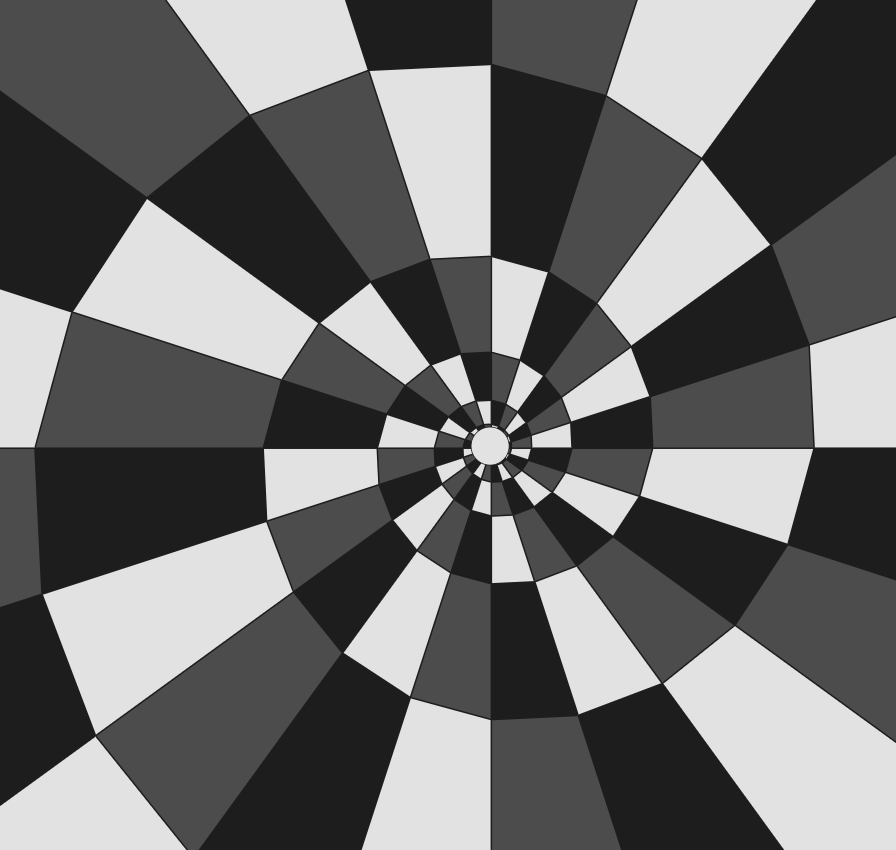
A WebGL 1 fragment shader for this background:

```glsl
precision highp float;
// Draws a three-tone spiral of straight-edged cells winding into a pale central disc.

uniform vec2 u_resolution;

const float TAU = 6.2831853;
const float SECTORS = 20.0;
const vec2 CENTER = vec2(0.5484, 0.4727);       // fraction of the canvas
const float SPIRAL_RADIUS = 0.4515;             // lengths are in canvas heights
const vec2 DISC_OFFSET = vec2(-0.0015, 0.0025);
const float DISC_RADIUS = 0.0224;
const float LINE_HALF_WIDTH = 0.0009;

const vec3 DARK = vec3(0.114);
const vec3 GREY = vec3(0.298);
const vec3 LIGHT = vec3(0.886);

// Relative radius of a straight chord whose ends shrink by `shrink` over `span`.
float chordRadius(float angle, float span, float shrink) {
  return shrink * sin(span) / (sin(angle) + shrink * sin(span - angle));
}

vec3 cellColor(float index) {
  float tone = mod(index + 0.5, 3.0);
  return tone < 1.0 ? DARK : (tone < 2.0 ? GREY : LIGHT);
}

float lineMask(float dist, float halfWidth, float pixel) {
  return 1.0 - clamp((dist - halfWidth) / pixel + 0.5, 0.0, 1.0);
}

// Cell colour in rgb, distance to the nearest cell edge in alpha.
vec4 spiralCells(vec2 p) {
  float span = TAU / SECTORS;
  float radius = max(length(p), 0.0001);

  // Clockwise angle from the top, split into sector and remainder.
  float turn = fract(atan(p.x, p.y) / TAU) * SECTORS;
  float sector = floor(turn);
  float angle = (turn - sector) * span;

  // The spiral halves its radius on every full turn.
  float chord = chordRadius(angle, span, exp2(-1.0 / SECTORS));
  float depth = log2(SPIRAL_RADIUS * chord / radius) - sector / SECTORS;
  float ring = floor(depth);
  float ringPart = depth - ring;

  float spokeDist = radius * sin(min(angle, span - angle));
  float chordDist = radius * log(2.0) * min(ringPart, 1.0 - ringPart);
  return vec4(cellColor(sector + SECTORS * ring), min(spokeDist, chordDist));
}

void main() {
  float pixel = 1.0 / u_resolution.y;
  float halfWidth = max(LINE_HALF_WIDTH, 0.5 * pixel);
  vec2 p = (gl_FragCoord.xy - CENTER * u_resolution) * pixel;

  // Cells with thin dark outlines
  vec4 cells = spiralCells(p);
  vec3 color = mix(cells.rgb, DARK, lineMask(cells.a, halfWidth, pixel));

  // Central disc and its rim
  float disc = length(p - DISC_OFFSET) - DISC_RADIUS;
  color = mix(color, LIGHT, lineMask(disc, 0.0, pixel));
  color = mix(color, DARK, lineMask(abs(disc), 0.5 * halfWidth, pixel));

  gl_FragColor = vec4(color, 1.0);
}
```
